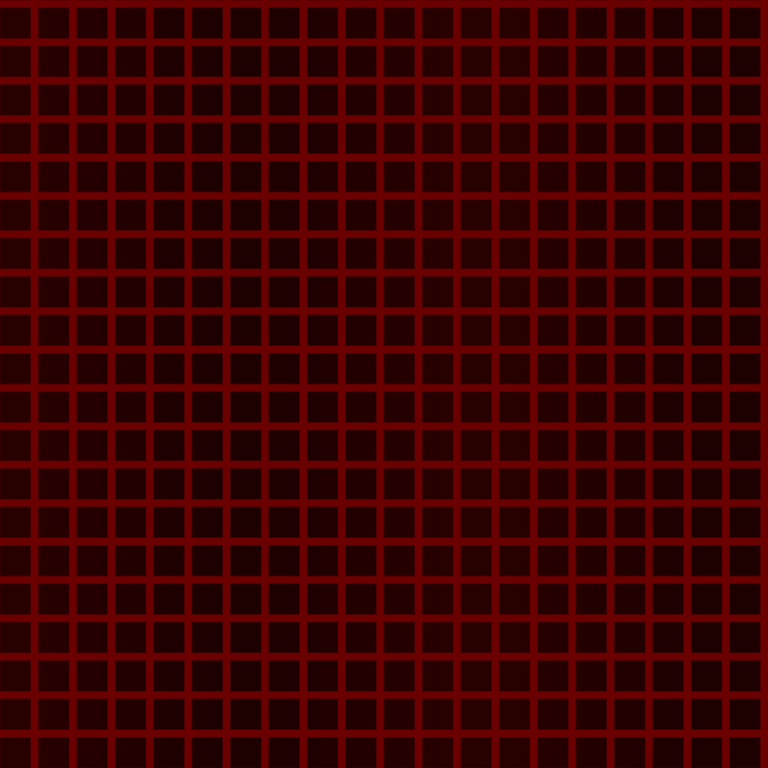
A three.js fragment shader for this pattern:

```glsl
// Dark red square tiles divided by a brighter red grid, 20 by 20 repeats.
// Each grid line fills the right and top fifth of its cell; a slow
// horizontal cosine wave shades the tiles between two near-black reds.

#define REPEATS 20.0
#define LINE_WIDTH 0.2      // fraction of a cell
#define EDGE_SOFTNESS 0.04  // fraction of a cell
#define WAVE_FREQUENCY 10.0 // radians across the canvas
#define LINE_COLOR vec3(0.416, 0.0, 0.0)
#define TILE_DARK vec3(0.114, 0.0, 0.0)
#define TILE_LIGHT vec3(0.154, 0.0, 0.0)

varying vec2 vUv;

// Coverage of the repeating lines, separately for each axis
vec2 lineCoverage(vec2 cellPos) {
  vec2 centerDist = abs(fract(cellPos + 0.5 + 0.5 * LINE_WIDTH) - 0.5);
  return clamp(0.5 - (centerDist - 0.5 * LINE_WIDTH) / EDGE_SOFTNESS, 0.0, 1.0);
}

void main() {
  // Tiles with broad light and dark bands
  float wave = 0.5 + 0.5 * cos(vUv.x * WAVE_FREQUENCY);
  vec3 tileColor = mix(TILE_DARK, TILE_LIGHT, wave);

  // Grid over the tiles
  vec2 lines = lineCoverage(vUv * REPEATS);
  float grid = max(lines.x, lines.y);

  gl_FragColor = vec4(mix(tileColor, LINE_COLOR, grid), 1.0);
}
```
